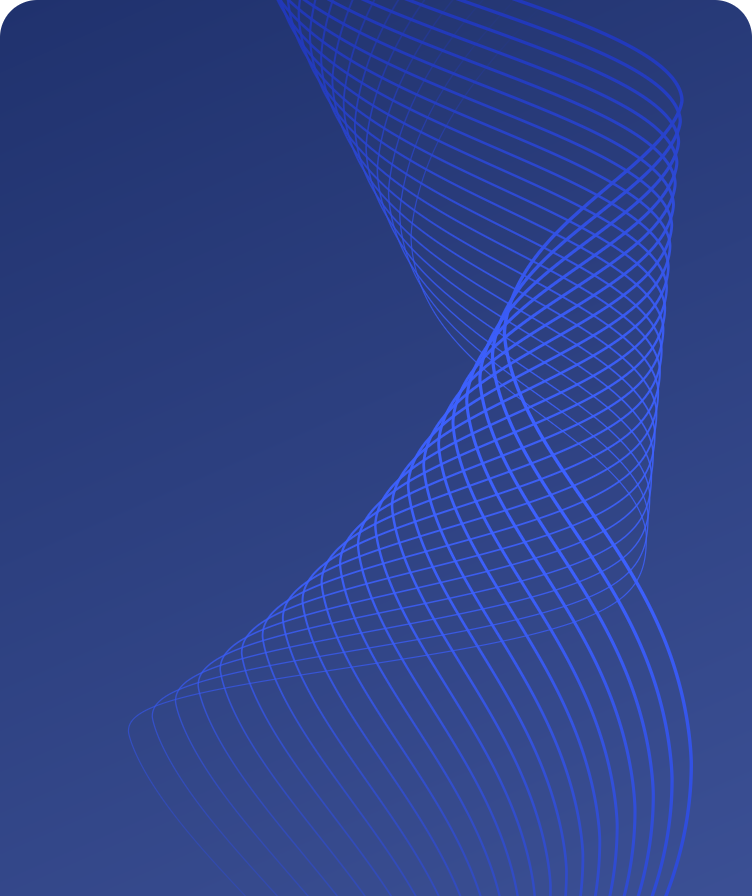
This background is drawn by a WebGL 1 fragment shader. Its source:

```glsl
precision highp float;
// A ribbon of fine blue strands twisting down a navy card with rounded top corners.
// Each strand is a function x(y) that swings between left and right turning points;
// the turning points shift from the first, thick strand to the last, thin one.

uniform vec2 u_resolution;

const vec2 CARD = vec2(6.44, 7.68);
const float STRANDS = 22.0;

// Eased x between two turning points; sharpness and bias shape the S-curve.
float swing(vec2 a, vec2 b, float y, float sharpness, float bias) {
  float u = clamp((y - a.y) / (b.y - a.y), 0.001, 0.999);
  float s = 1.0 / (1.0 + pow((1.0 - u) / u * exp(bias), sharpness));
  return mix(a.x, b.x, s);
}

// Upper left turning point, where the strands begin to fade upwards.
vec2 upperLeft(float t) {
  return mix(vec2(1.5, -2.0), vec2(3.52, 2.03), t);
}

float strandX(float y, float t) {
  vec2 left1 = upperLeft(t);
  vec2 right0 = left1 + vec2(2.08, -3.25);
  vec2 right1 = mix(vec2(5.84, 0.86), vec2(5.535, 4.6), t);
  vec2 left2 = vec2(4.32, 2.85) + t * vec2(-2.1, 4.2) + t * t * vec2(-1.12, -0.78);
  vec2 right2 = vec2(5.92, 6.55) + t * vec2(-3.5, 2.75) + t * t * vec2(0.88, 0.0);

  if (y < left1.y) return swing(right0, left1, y, 1.45, -0.34);
  if (y < right1.y) return swing(left1, right1, y, mix(1.8, 1.65, t), mix(0.44, 0.25, t));
  if (y < left2.y) return swing(right1, left2, y, mix(1.5, 2.2, t), mix(-0.3, 0.58, t));
  if (y < right2.y) return swing(left2, right2, y, mix(1.55, 1.3, t), mix(-0.25, 0.0, t));
  return right2.x - 0.17 * (y - right2.y) * (y - right2.y);
}

void main() {
  // Card space, with y running downwards from the top edge.
  vec2 uv = gl_FragCoord.xy / u_resolution;
  vec2 p = vec2(uv.x, 1.0 - uv.y) * CARD;
  float pixel = CARD.y / u_resolution.y;

  // Navy backdrop, lighter towards the lower right.
  float shade = 0.27 * uv.x + 0.73 * (1.0 - uv.y);
  vec3 color = mix(vec3(0.125, 0.195, 0.43), vec3(0.232, 0.312, 0.582), shade);

  // Strand colour is brightest around the crossing in the middle.
  float glow = smoothstep(0.0, 3.5, p.y) * (1.0 - 0.55 * smoothstep(4.5, 7.7, p.y));
  vec3 strandColor = mix(vec3(0.13, 0.22, 0.73), vec3(0.24, 0.38, 1.0), glow);

  // Strands, thin ones first so that the thick ones lie on top.
  for (float i = 0.0; i < STRANDS; i++) {
    float t = 1.0 - i / (STRANDS - 1.0);
    float x = strandX(p.y, t);
    float slope = (strandX(p.y + 0.01, t) - strandX(p.y - 0.01, t)) / 0.02;
    float d = abs(p.x - x) / sqrt(1.0 + slope * slope);
    float coverage = clamp((mix(0.0145, 0.005, t) - d) / pixel + 0.5, 0.0, 1.0);
    float fade = smoothstep(-2.2, 0.1, p.y - upperLeft(t).y);
    fade *= 1.0 - 0.5 * t * smoothstep(4.8, 7.7, p.y);
    color = mix(color, strandColor, coverage * fade * mix(1.0, 0.85, t));
  }

  // White outside the rounded top corners.
  float radius = 0.32;
  vec2 corner = vec2(abs(p.x - 0.5 * CARD.x) - 0.5 * CARD.x, -p.y) + radius;
  float outside = length(max(corner, 0.0)) - radius;
  color = mix(color, vec3(1.0), clamp(outside / pixel + 0.5, 0.0, 1.0) * step(0.0, min(corner.x, corner.y)));

  gl_FragColor = vec4(color, 1.0);
}
```
